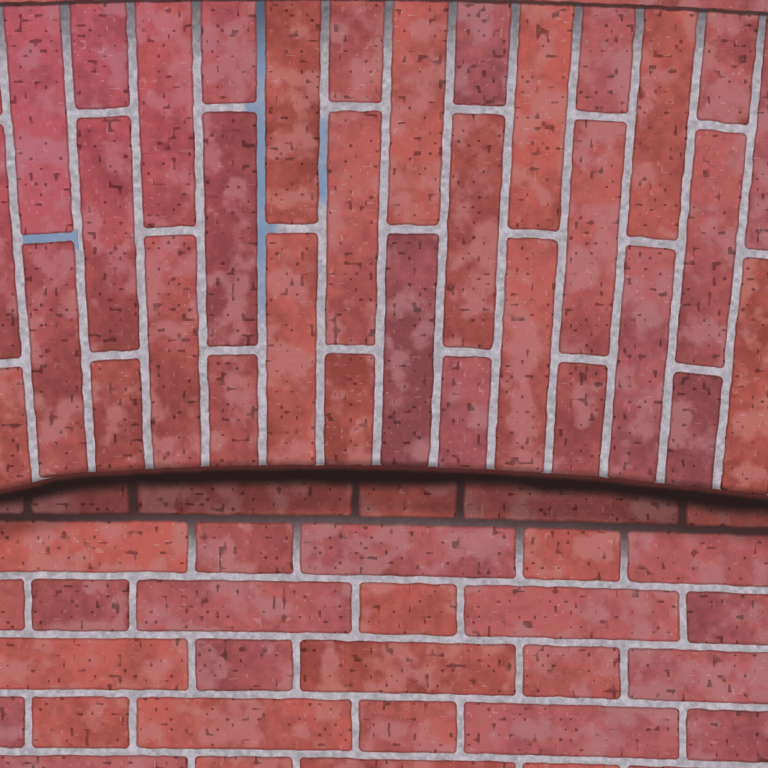
Write a WebGL 2 fragment shader that draws this texture.

```glsl
#version 300 es
precision highp float;
uniform vec2 u_resolution;
out vec4 fragColor;

#define CLAY vec3(0.72, 0.375, 0.36)
#define DARK_CLAY vec3(0.54, 0.275, 0.27)
#define DUSTY vec3(0.71, 0.46, 0.46)
#define MORTAR vec3(0.70, 0.67, 0.70)
#define BLUE_MORTAR vec3(0.46, 0.55, 0.68)
#define SHADOW vec3(0.16, 0.11, 0.11)
#define ARCH_JOINT 0.0054
#define WALL_JOINT 0.0046
#define ARCH_ROW 0.316
#define WALL_ROW 0.0764
#define WALL_PERIOD 0.4264
#define HEADER_SHARE 0.32

float hash(vec2 p) {
    vec3 q = fract(vec3(p.xyx) * 0.1031);
    q += dot(q, q.yzx + 33.33);
    return fract((q.x + q.y) * q.z);
}

float noise(vec2 p) {
    vec2 i = floor(p), f = fract(p);
    f = f * f * (3.0 - 2.0 * f);
    return mix(mix(hash(i), hash(i + vec2(1, 0)), f.x),
               mix(hash(i + vec2(0, 1)), hash(i + vec2(1, 1)), f.x), f.y);
}

float fbm(vec2 p) {
    float sum = 0.0, amp = 0.533;
    for (int i = 0; i < 4; i++) {
        sum += amp * noise(p);
        p = mat2(1.6, 1.2, -1.2, 1.6) * p + 17.3;
        amp *= 0.5;
    }
    return sum;
}

// Distance to the nearest of two neighbouring unit joints
float toJoint(float x) { return 0.5 - abs(fract(x) - 0.5); }

// Distance inside a brick with rounded corners, negative in the joint
float brickInset(vec2 gap, float halfJoint) {
    const float r = 0.006;
    return r - length(max(r - gap + halfJoint, 0.0));
}

// Fanned columns with staggered cross joints; column is continuous
float archBricks(vec2 p, out vec2 id, out float column) {
    float t = p.y / 0.612;
    float pitch = mix(0.0832, 0.0741, t);
    column = (p.x - mix(-0.0026, 0.0456, t)) / pitch;
    float s = column / 12.0;
    column -= (1.0 - t) * 0.5 * s * (1.0 - s);
    float k = floor(column);
    float sag = 0.000625 * (column - 5.0) * (column - 5.0);
    float row = (p.y - sag - 0.297) / ARCH_ROW + 0.5 * mod(k, 2.0);
    id = vec2(k + 20.0, floor(row) + 5.0);
    return brickInset(vec2(toJoint(column) * pitch, toJoint(row) * ARCH_ROW), ARCH_JOINT);
}

// Alternating long and short bricks, each course shifted by half a period
float wallBricks(vec2 p, out vec2 id) {
    float v = (p.y - 0.0195 * p.x * p.x - 0.673) / WALL_ROW;
    float row = floor(v);
    float u = (p.x - 0.0365) / WALL_PERIOD + 0.5 * (1.0 - mod(row, 2.0));
    float g = fract(u);
    float dx = min(toJoint(u), abs(g - HEADER_SHARE)) * WALL_PERIOD;
    id = vec2(floor(u) * 2.0 + step(HEADER_SHARE, g) + 50.0, row + 30.0);
    return brickInset(vec2(dx, toJoint(v) * WALL_ROW), WALL_JOINT);
}

vec3 brickColor(vec2 p, vec2 id, float tone) {
    vec2 q = p + id * 3.17;
    float cloud = fbm(q * 14.0), grain = fbm(q * 95.0);
    float m = 0.57 + 0.6 * (hash(id) - 0.5) + 1.2 * (cloud - 0.5) + 0.8 * (grain - 0.5) + tone;
    vec3 c = mix(DARK_CLAY, CLAY, clamp(m, 0.0, 1.0));
    c = mix(c, DUSTY, 0.75 * smoothstep(0.46, 0.7, fbm(q * 32.0 + 9.0)));
    c += (hash(id + 71.0) - 0.5) * vec3(0.05, 0.0, -0.04);
    // Pits and pale flecks
    c *= 1.0 - 0.3 * smoothstep(0.78, 0.95, noise(q * 150.0));
    return mix(c, vec3(0.8, 0.64, 0.63), 0.5 * smoothstep(0.83, 0.96, noise(q * 210.0 + 5.0)) * cloud);
}

void main() {
    vec2 p = gl_FragCoord.xy / u_resolution;
    p.y = 1.0 - p.y; // depth below the top
    float aa = 1.0 / min(u_resolution.x, u_resolution.y);
    vec2 w = p + 0.0035 * (vec2(fbm(p * 55.0), fbm(p * 55.0 + 40.0)) - 0.5);
    vec3 grit = MORTAR * (0.82 + 0.36 * fbm(p * 170.0));

    // Arch, with old blue pointing at the left
    vec2 id;
    float column;
    float d = archBricks(w, id, column);
    float blue = (1.0 - smoothstep(0.2, 0.3, abs(column - 4.0))) * (1.0 - smoothstep(0.38, 0.44, p.y));
    blue = max(blue, (1.0 - smoothstep(0.15, 0.25, abs(column - 5.0))) * (1.0 - smoothstep(0.04, 0.07, abs(p.y - 0.21))));
    blue = max(blue, step(abs(column - 0.55), 0.45) * (1.0 - smoothstep(0.01, 0.015, abs(p.y - 0.312))));
    vec3 archMortar = mix(grit, BLUE_MORTAR, blue * (0.45 + 0.5 * noise(p * 25.0)));
    archMortar *= mix(0.66, 1.0, smoothstep(0.0, 0.1, p.y));
    vec3 clay = brickColor(p, id, 0.12 - 0.3 * smoothstep(0.25, 0.5, p.y));
    float rosy = (1.0 - smoothstep(0.15, 0.4, p.x)) * (1.0 - smoothstep(0.2, 0.5, p.y));
    clay += rosy * vec3(0.01, -0.02, 0.02);
    clay *= mix(0.74, 1.0, smoothstep(0.0, 0.004, d));
    vec3 arch = mix(archMortar, clay, smoothstep(-aa, aa, d));

    // Wall below, dim under the arch
    float soffit = 0.6055 + 0.115 * (w.x - 0.41) * (w.x - 0.41) + 0.012 * (1.0 - smoothstep(0.0, 0.1, w.x));
    float below = w.y - soffit;
    d = wallBricks(w, id);
    clay = brickColor(p, id, 0.12) * mix(0.76, 1.0, smoothstep(0.0, 0.004, d));
    clay *= mix(0.72, 1.0, smoothstep(0.05, 0.075, below));
    vec3 wallMortar = mix(SHADOW * 1.6, grit, smoothstep(0.045, 0.13, below));
    vec3 wall = mix(wallMortar, clay, smoothstep(-aa, aa, d));
    wall = mix(SHADOW, wall, smoothstep(0.014, 0.034, below + 0.01 * (noise(p * 18.0) - 0.5)));
    wall = mix(DARK_CLAY * 0.62, wall, smoothstep(0.002, 0.009, below));

    // Lip of the arch and the ring above it
    arch *= 1.0 - 0.3 * smoothstep(-0.01, 0.0, below);
    vec3 color = mix(arch, wall, smoothstep(-aa, aa, below));
    float above = 0.054 * (w.x - 0.39) * (w.x - 0.39) - 0.003 - w.y;
    color = mix(color, SHADOW * 1.5, 0.8 * smoothstep(-0.006, -0.002, above));
    color = mix(color, brickColor(p, vec2(floor(p.x * 6.0), 90.0), 0.0), smoothstep(0.0, 0.003, above));
    fragColor = vec4(clamp(color, 0.0, 1.0), 1.0);
}
```
